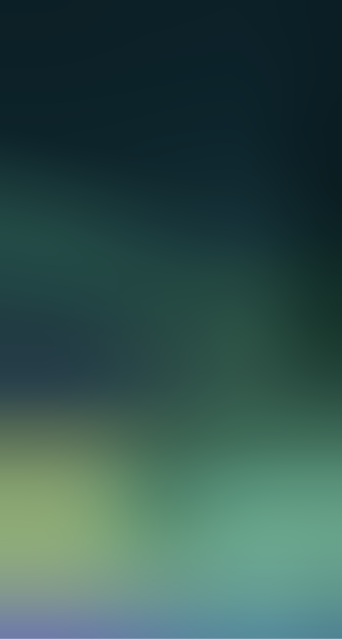
Reproduce this background procedurally as a Shadertoy shader.

```glsl
// Soft aurora-like gradient: night blue above, lime, jade and violet glows below.

// Colour stops, evenly spaced upwards from the bottom edge.
const int STOPS = 11;
const float STOP_SPACING = 0.08;

const vec3 LIME_SIDE[STOPS] = vec3[STOPS](
    vec3(0.43, 0.48, 0.66),     // violet floor
    vec3(0.515, 0.605, 0.55),
    vec3(0.555, 0.67, 0.475),   // lime glow
    vec3(0.51, 0.615, 0.43),
    vec3(0.35, 0.435, 0.345),
    vec3(0.168, 0.262, 0.292),
    vec3(0.133, 0.236, 0.265),  // slate gap
    vec3(0.13, 0.268, 0.268),
    vec3(0.135, 0.288, 0.27),   // faint teal veil
    vec3(0.097, 0.215, 0.218),
    vec3(0.05, 0.14, 0.165));   // night

const vec3 JADE_SIDE[STOPS] = vec3[STOPS](
    vec3(0.335, 0.545, 0.61),   // blue floor
    vec3(0.40, 0.62, 0.58),
    vec3(0.415, 0.65, 0.555),   // jade glow
    vec3(0.35, 0.572, 0.478),
    vec3(0.25, 0.428, 0.354),
    vec3(0.20, 0.35, 0.295),
    vec3(0.172, 0.32, 0.272),   // forest haze
    vec3(0.135, 0.275, 0.25),
    vec3(0.09, 0.205, 0.225),
    vec3(0.065, 0.163, 0.19),
    vec3(0.052, 0.145, 0.175)); // night

const float VEIL_SLOPE = 0.10;
const vec2 SIDE_BLEND = vec2(0.10, 0.76);

const vec2 VALLEY_CENTRE = vec2(0.48, 0.24);
const vec2 VALLEY_SIZE = vec2(0.18, 0.13);
const vec3 VALLEY_LOSS = vec3(0.23, 0.14, 0.12);

const vec3 EDGE_SHADE = vec3(0.52, 0.65, 0.63);
const vec3 TOP_SHADE = vec3(0.90, 0.88, 0.90);

const vec3 RIM_COLOR = vec3(0.82, 0.86, 0.90);
const float RIM_HEIGHT = 0.002;

// Catmull-Rom interpolation gives a gradient without visible kinks.
vec3 smoothRamp(vec3 stops[STOPS], float height) {
    int last = STOPS - 1;
    float position = clamp(height / STOP_SPACING, 0.0, float(last));
    int i = min(int(position), last - 1);
    float t = position - float(i);
    vec3 a = stops[max(i - 1, 0)];
    vec3 b = stops[i];
    vec3 c = stops[i + 1];
    vec3 d = stops[min(i + 2, last)];
    return b + 0.5 * t * (c - a + t * (2.0 * a - 5.0 * b + 4.0 * c - d
        + t * (3.0 * (b - c) + d - a)));
}

float softSpot(vec2 p, vec2 centre, vec2 size) {
    vec2 q = (p - centre) / size;
    return exp(-dot(q, q));
}

void mainImage(out vec4 fragColor, in vec2 fragCoord) {
    vec2 uv = fragCoord / iResolution.xy;

    // The upper veil descends towards the right.
    float veilHeight = uv.y + VEIL_SLOPE * uv.x * smoothstep(0.40, 0.58, uv.y);
    vec3 lime = smoothRamp(LIME_SIDE, veilHeight);
    vec3 jade = smoothRamp(JADE_SIDE, uv.y);
    vec3 color = mix(lime, jade, smoothstep(SIDE_BLEND.x, SIDE_BLEND.y, uv.x));

    // Dim valley between the two lower glows.
    color *= 1.0 - VALLEY_LOSS * softSpot(uv, VALLEY_CENTRE, VALLEY_SIZE);

    // Shadow along the right edge, strongest at mid height.
    float shade = smoothstep(0.66, 1.02, uv.x) * smoothstep(0.28, 0.52, uv.y);
    shade *= 1.0 - 0.75 * smoothstep(0.60, 1.0, uv.y);
    shade += 0.15 * smoothstep(0.75, 1.0, uv.x) * (1.0 - smoothstep(0.0, 0.28, uv.y));
    color *= mix(vec3(1.0), EDGE_SHADE, shade);

    // Night deepens towards the top.
    color *= mix(vec3(1.0), TOP_SHADE, smoothstep(0.75, 1.0, uv.y));

    // Thin pale rim along the bottom edge.
    float softness = 0.5 / iResolution.y;
    float rim = 1.0 - smoothstep(RIM_HEIGHT - softness, RIM_HEIGHT + softness, uv.y);
    color = mix(color, RIM_COLOR, rim);

    fragColor = vec4(color, 1.0);
}
```
